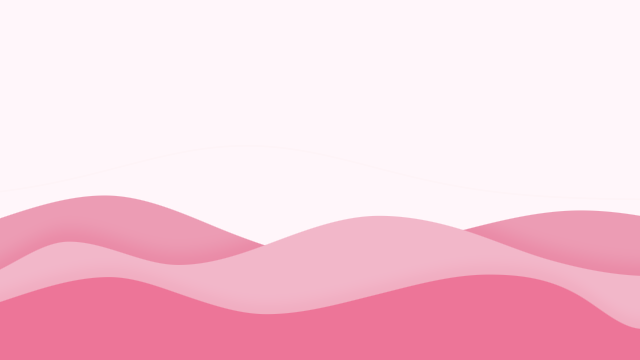
This background is drawn by a WebGL 2 fragment shader. Its source:

```glsl
#version 300 es
precision highp float;
// Three layered pink waves with soft contact shadows under a pale blush sky.

uniform vec2 u_resolution;
out vec4 outColor;

// Each knot holds position, height and slope, as fractions of the canvas.
const vec3 BACK[8] = vec3[8](
    vec3(0.0, 0.3935, 0.6), vec3(0.164, 0.457, 0.0),
    vec3(0.333, 0.3727, -0.74), vec3(0.413, 0.319, -0.6),
    vec3(0.57, 0.29, 0.0), vec3(0.724, 0.361, 0.46),
    vec3(0.9076, 0.4155, 0.0), vec3(1.0, 0.4005, -0.3));

const vec3 MIDDLE[8] = vec3[8](
    vec3(0.0, 0.2512, 0.89), vec3(0.108, 0.3287, 0.0),
    vec3(0.279, 0.264, 0.0), vec3(0.413, 0.3183, 0.66),
    vec3(0.5925, 0.4005, 0.0), vec3(0.724, 0.361, -0.55),
    vec3(0.859, 0.2778, -0.5), vec3(1.0, 0.2338, -0.08));

const vec3 FRONT[8] = vec3[8](
    vec3(0.0, 0.161, 0.59), vec3(0.1706, 0.2303, 0.0),
    vec3(0.293, 0.176, -0.6), vec3(0.4167, 0.1273, 0.0),
    vec3(0.586, 0.1806, 0.44), vec3(0.764, 0.2373, 0.0),
    vec3(0.9076, 0.176, -1.07), vec3(1.0, 0.0868, -0.15));

// Cubic Hermite curve through the knots.
float crest(vec3 knots[8], float x) {
    vec3 a = knots[0], b = knots[1];
    for (int i = 1; i < 7; i++) {
        if (x >= knots[i].x) {
            a = knots[i];
            b = knots[i + 1];
        }
    }
    float span = b.x - a.x;
    float t = (x - a.x) / span;
    float ease = t * t * (3.0 - 2.0 * t);
    float bend = t * (1.0 - t) * (a.z * (1.0 - t) - b.z * t);
    return mix(a.y, b.y, ease) + span * bend;
}

// Smooth coverage of the area below a crest.
float below(float height) {
    return clamp(0.5 - height / fwidth(height), 0.0, 1.0);
}

// Shade that fades with height above the next layer.
float shadow(float height, float reach) {
    float s = 1.0 - smoothstep(0.0, reach, height);
    return s * s;
}

void main() {
    vec2 uv = gl_FragCoord.xy / u_resolution;
    float back = uv.y - crest(BACK, uv.x);
    float middle = uv.y - crest(MIDDLE, uv.x);
    float front = uv.y - crest(FRONT, uv.x);

    // Sky with a barely visible distant ridge line
    vec3 color = vec3(1.0, 0.965, 0.98);
    float offset = (uv.x - 0.385) / 0.28;
    float ridge = uv.y - 0.445 - 0.15 * exp(-offset * offset);
    float line = 1.0 - smoothstep(0.001, 0.004, abs(ridge));
    color = mix(color, vec3(0.995, 0.945, 0.96), 0.5 * line);

    // Waves from far to near
    vec3 rose = mix(vec3(0.925, 0.612, 0.706), vec3(0.918, 0.545, 0.655), shadow(middle, 0.1));
    vec3 blush = mix(vec3(0.95, 0.718, 0.79), vec3(0.945, 0.68, 0.758), shadow(front, 0.08));
    color = mix(color, rose, below(back));
    color = mix(color, blush, below(middle));
    color = mix(color, vec3(0.93, 0.46, 0.596), below(front));

    outColor = vec4(color, 1.0);
}
```
